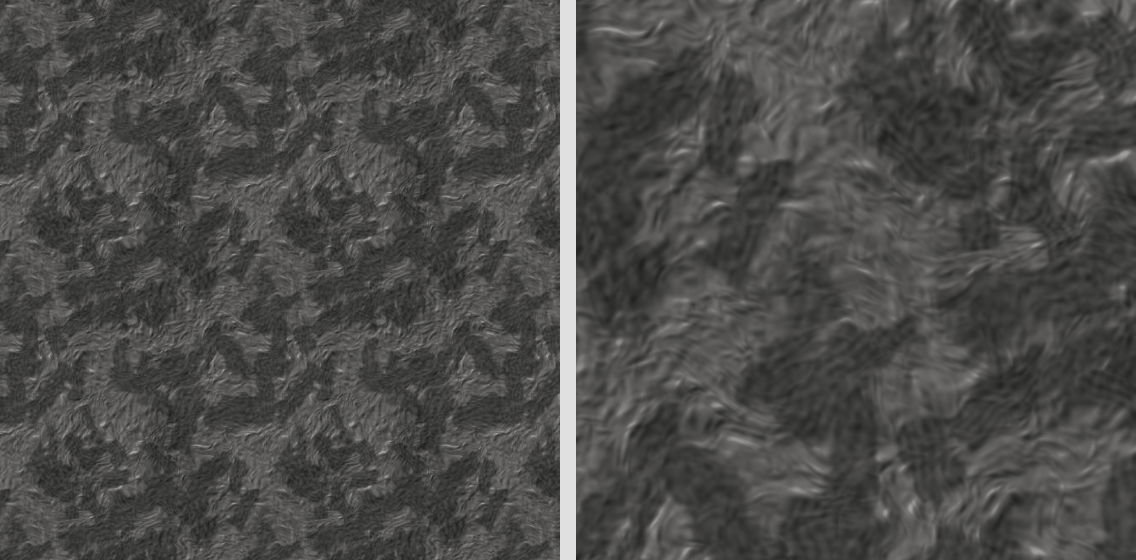
Left, the full canvas; right, a detail of the centre.
Write a WebGL 1 fragment shader that draws this texture.

```glsl
precision highp float;
// Charcoal-grey pressed bark: crumpled flakes in side light with dark fibrous chips, tiled 2.25 times.
uniform vec2 u_resolution;

const float REPEATS = 2.25;
const vec3 TINT = vec3(1.0, 0.993, 0.98);

// Random pair for a cell, wrapped so that n cells make one repeat
vec2 cellHash(vec2 cell, float n, float seed) {
  vec2 c = floor(mod(cell + 0.5, n));
  vec2 k = vec2(dot(c, vec2(127.1, 311.7)), dot(c, vec2(269.5, 183.3)));
  return fract(sin(k + seed * 17.3) * 4375.85);
}

// Tiling value noise, 0 to 1
float valueNoise(vec2 p, float n, float seed) {
  vec2 cell = floor(p * n);
  vec2 f = fract(p * n);
  f = f * f * (3.0 - 2.0 * f);
  float a = cellHash(cell, n, seed).x;
  float b = cellHash(cell + vec2(1.0, 0.0), n, seed).x;
  float c = cellHash(cell + vec2(0.0, 1.0), n, seed).x;
  float d = cellHash(cell + vec2(1.0, 1.0), n, seed).x;
  return mix(mix(a, b, f.x), mix(c, d, f.x), f.y);
}

vec2 rotate(vec2 v, float a) {
  float c = cos(a), s = sin(a);
  return vec2(c * v.x + s * v.y, c * v.y - s * v.x);
}

// Cellular layer of long overlapping bumps that follow a drifting grain
float flakes(vec2 p, float n, float seed) {
  vec2 cell = floor(p * n);
  float grain = 0.6 + 3.2 * (valueNoise(p, 5.0, 4.0) - 0.5);
  float top = 0.0;
  for (int j = -1; j <= 1; j++) {
    for (int i = -1; i <= 1; i++) {
      vec2 id = cell + vec2(float(i), float(j));
      vec2 rnd = cellHash(id, n, seed);
      vec2 d = rotate(p * n - id - rnd, grain + 1.8 * (rnd.y - 0.5));
      float bump = 1.0 - smoothstep(0.0, 1.0, length(d * vec2(1.0, 2.7)));
      top = max(top, (0.45 + 0.55 * rnd.x) * bump);
    }
  }
  return top;
}

float relief(vec2 p) {
  return flakes(p, 13.0, 1.0) + 0.6 * flakes(p, 27.0, 2.0)
       + 0.35 * flakes(p, 49.0, 3.0) + 0.4 * valueNoise(p, 34.0, 5.0);
}

// Scattered ragged chips: x = coverage, y = fibre shading along the chip
vec2 chips(vec2 p, float n, float seed, float share) {
  vec2 cell = floor(p * n);
  float ragged = 0.22 * (valueNoise(p, 38.0, seed) - 0.5);
  vec2 result = vec2(0.0);
  for (int j = -1; j <= 1; j++) {
    for (int i = -1; i <= 1; i++) {
      vec2 id = cell + vec2(float(i), float(j));
      vec2 rnd = cellHash(id, n, seed);
      vec2 kind = cellHash(id, n, seed + 9.0);
      vec2 d = rotate(p * n - id - rnd, kind.x * 3.14);
      vec2 halfSize = vec2(0.45 + 0.3 * rnd.x, 0.14 + 0.14 * rnd.y);
      vec2 q = abs(d) - halfSize;
      float dist = length(max(q, 0.0)) + min(max(q.x, q.y), 0.0) + ragged;
      float mask = (1.0 - smoothstep(-0.07, 0.07, dist)) * step(kind.y, share);
      float fibre = sin(d.y * 48.0 + 3.0 * sin(d.x * 5.0 + rnd.x * 6.0) + ragged * 20.0);
      if (mask > result.x) result = vec2(mask, fibre);
    }
  }
  return result;
}

void main() {
  vec2 p = gl_FragCoord.xy / u_resolution * REPEATS;

  // Crumple the sheet
  vec2 bend = vec2(valueNoise(p, 9.0, 6.0), valueNoise(p, 9.0, 7.0)) - 0.5;
  vec2 fine = vec2(valueNoise(p, 24.0, 8.0), valueNoise(p, 24.0, 10.0)) - 0.5;
  vec2 w = p + 0.05 * bend + 0.018 * fine;

  // Light from the upper left
  float slope = relief(w) - relief(w + vec2(-0.0045, 0.0055));

  // Dark chips of two sizes
  vec2 large = chips(p + 0.025 * bend, 5.0, 11.0, 0.6);
  vec2 small = chips(p + 0.025 * bend, 9.0, 12.0, 0.4);
  vec2 chip = large.x > small.x ? large : small;

  // Tone: broad patches, relief, glints, fibres and grain
  float patches = 0.6 * valueNoise(p, 6.0, 13.0) + 0.4 * valueNoise(p, 15.0, 14.0) - 0.5;
  float rough = 0.335 + 0.13 * patches + 0.23 * slope;
  rough += 0.1 * smoothstep(0.3, 0.7, slope);
  float smoothTone = 0.222 + 0.06 * patches + 0.09 * slope + 0.018 * chip.y;
  float tone = mix(rough, smoothTone, 0.9 * chip.x);
  tone += 0.07 * (valueNoise(p, 110.0, 15.0) - 0.5);

  gl_FragColor = vec4(TINT * clamp(tone, 0.13, 0.62), 1.0);
}
```
